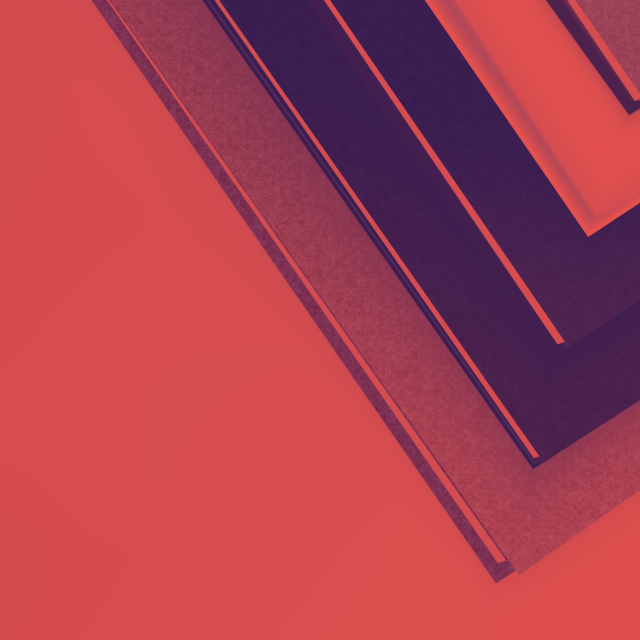
Give the GLSL for this background, as a WebGL 1 fragment shader.

```glsl
precision highp float;
// Overlapping books in coral and deep purple, their corners pointing down right.
// Each book is two wedges (spine and cover) cut by signed line distances, with
// a tapered page strip, a soft contact shadow and sine-hash paper grain.

uniform vec2 u_resolution;

const vec3 CORAL = vec3(0.84, 0.30, 0.31);
const vec3 BRIGHT_CORAL = vec3(0.89, 0.315, 0.30);
const vec3 ROSE = vec3(0.69, 0.26, 0.32);
const vec3 WINE = vec3(0.58, 0.23, 0.32);
const vec3 PLUM = vec3(0.49, 0.19, 0.32);
const vec3 AUBERGINE = vec3(0.30, 0.13, 0.30);
const vec3 INDIGO = vec3(0.23, 0.115, 0.315);

float hash(vec2 p) {
  return fract(sin(dot(p, vec2(127.1, 311.7))) * 43758.545);
}

float noise(vec2 p) {
  vec2 i = floor(p);
  vec2 f = fract(p);
  f = f * f * (3.0 - 2.0 * f);
  return mix(mix(hash(i), hash(i + vec2(1.0, 0.0)), f.x),
             mix(hash(i + vec2(0.0, 1.0)), hash(i + vec2(1.0, 1.0)), f.x), f.y);
}

float grain(vec2 p) {
  return 0.6 * noise(p * 330.0) + 0.4 * noise(p * 150.0) - 0.5;
}

// Signed distance to the line a-b, positive on its left-hand side.
float side(vec2 p, vec2 a, vec2 b) {
  vec2 d = normalize(b - a);
  return dot(p - a, vec2(-d.y, d.x));
}

// Area right of the edge from the canvas top to a corner, above its lower edge.
float wedge(vec2 p, float topX, vec2 corner, float slope) {
  float left = side(p, vec2(topX, 1.0), corner);
  float bottom = side(p, corner, corner + vec2(1.0, slope));
  return min(left, bottom);
}

// Page strip beside a line, its width growing from the top to the end.
float strip(vec2 p, float topX, vec2 end, float topWidth, float endWidth) {
  float d = side(p, vec2(topX, 1.0), end);
  float along = clamp((1.0 - p.y) / (1.0 - end.y), 0.0, 1.0);
  float cut = side(p, end, end + vec2(1.0, 0.35));
  return min(min(d, mix(topWidth, endWidth, along) - d), cut);
}

vec3 paint(vec3 base, vec3 color, float d, float aa) {
  return mix(base, color, smoothstep(-aa, aa, d));
}

vec3 shadow(vec3 base, vec3 tint, float d, float reach, float amount) {
  return mix(base, tint, amount * exp(-max(-d, 0.0) / reach));
}

void main() {
  vec2 p = gl_FragCoord.xy / u_resolution;
  float aa = 0.9 / min(u_resolution.x, u_resolution.y);
  float paper = grain(p);

  // Table, a little lighter toward the lower right
  vec3 col = CORAL + vec3(0.03, 0.006, -0.005) * smoothstep(0.4, 1.3, p.x + 0.5 - p.y);
  col += 0.008 * (noise(p * 3.0) - 0.5);

  // Outer rose book
  float spine = wedge(p, 0.143, vec2(0.775, 0.0885), 0.65);
  float cover = wedge(p, 0.172, vec2(0.811, 0.1016), 0.703);
  vec3 rose = mix(ROSE, WINE, smoothstep(0.1, 0.85, p.y));
  rose = mix(rose, ROSE, 0.35 * exp(-max(cover, 0.0) / 0.03));
  col = shadow(col, WINE, max(spine, cover), 0.012, 0.16);
  col = paint(col, PLUM + 0.10 * paper, spine, aa);
  col = paint(col, rose + vec3(0.13, 0.08, 0.07) * paper, cover, aa);
  col = paint(col, CORAL, strip(p, 0.167, vec2(0.778, 0.120), 0.003, 0.013), aa);

  // Middle indigo book
  spine = wedge(p, 0.316, vec2(0.833, 0.267), 0.648);
  cover = wedge(p, 0.341, vec2(0.842, 0.273), 0.648);
  vec3 dark = mix(AUBERGINE, INDIGO, smoothstep(0.3, 1.0, p.y));
  col = shadow(col, PLUM, spine, 0.04, 0.55);
  col = paint(col, INDIGO, spine, aa);
  col = paint(col, AUBERGINE + 0.04, 0.0015 - abs(spine - 0.007), aa);
  col = paint(col, dark + 0.03 * paper, cover, aa);
  col = paint(col, CORAL, strip(p, 0.335, vec2(0.834, 0.284), 0.006, 0.009), aa);

  // Upper indigo book
  spine = wedge(p, 0.480, vec2(0.862, 0.4375), 0.66);
  cover = wedge(p, 0.516, vec2(0.884, 0.455), 0.66);
  dark = mix(AUBERGINE + 0.01, INDIGO, smoothstep(0.45, 0.85, p.y));
  col = shadow(col, INDIGO, spine, 0.03, 0.6);
  col = paint(col, mix(INDIGO, AUBERGINE, 0.4), spine, aa);
  col = paint(col, dark + 0.03 * paper, cover, aa);
  col = paint(col, CORAL, strip(p, 0.506, vec2(0.871, 0.462), 0.008, 0.012), aa);

  // Bright coral book with a shaded groove behind its rim
  float rim = wedge(p, 0.664, vec2(0.919, 0.630), 0.66);
  float face = wedge(p, 0.710, vec2(0.931, 0.659), 0.56);
  vec3 groove = mix(CORAL, ROSE + 0.02, smoothstep(0.006, 0.026, rim));
  col = shadow(col, INDIGO, rim, 0.02, 0.5);
  col = paint(col, groove, rim, aa);
  col = paint(col, BRIGHT_CORAL, 0.0035 - abs(rim - 0.0035), aa);
  col = paint(col, mix(CORAL, BRIGHT_CORAL, smoothstep(0.0, 0.06, face)), face, 4.0 * aa);

  // Small rose book in the top corner
  spine = wedge(p, 0.853, vec2(0.983, 0.820), 0.62);
  cover = wedge(p, 0.900, vec2(1.003, 0.838), 0.62);
  col = shadow(col, WINE, spine, 0.014, 0.45);
  col = paint(col, mix(AUBERGINE, PLUM, smoothstep(0.015, 0.03, spine)), spine, aa);
  col = paint(col, WINE + 0.03 + 0.08 * paper, cover, aa);
  col = paint(col, CORAL, strip(p, 0.886, vec2(0.992, 0.842), 0.011, 0.013), aa);

  gl_FragColor = vec4(col, 1.0);
}
```
